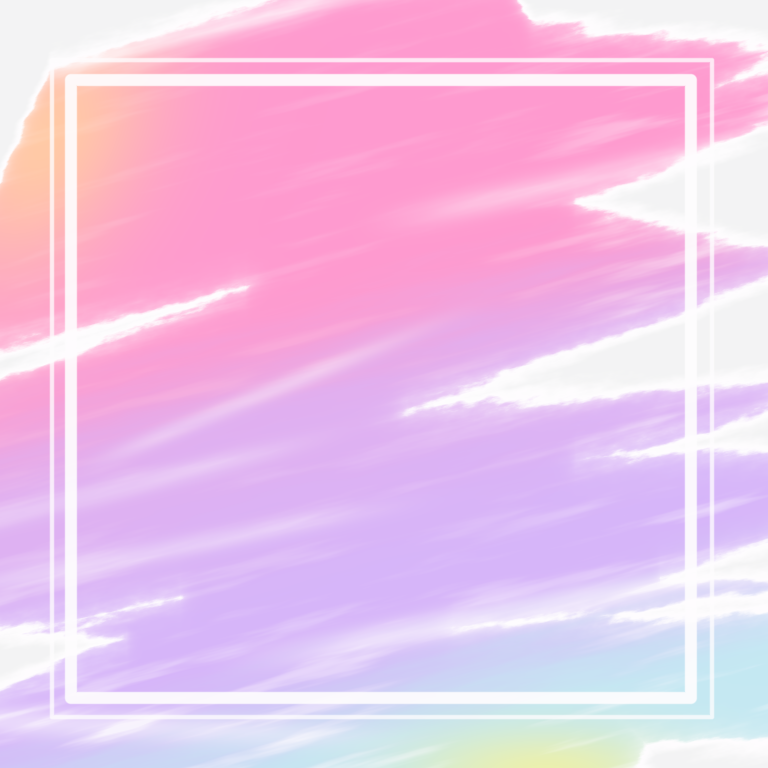
Give the GLSL for this background, as a three.js fragment shader.

```glsl
// Pastel brush-stroke wash with ragged torn ends, framed by a double white square.
#define SLANT 0.27
#define ROUGHNESS 0.022
#define GRAIN 0.011
#define EDGE_SOFT 0.0045
#define FRINGE 0.028
#define STREAK_AMOUNT 0.26
#define FRAME_ALPHA 0.92

varying vec2 vUv;

const vec3 PAPER = vec3(0.952, 0.953, 0.955);
const vec3 WHITE = vec3(0.995, 0.99, 0.995);
const vec3 PINK = vec3(0.995, 0.605, 0.81);
const vec3 LAVENDER = vec3(0.875, 0.69, 0.945);
const vec3 LILAC = vec3(0.84, 0.71, 0.975);
const vec3 SKY = vec3(0.77, 0.91, 0.95);
const vec3 PEACH = vec3(1.0, 0.80, 0.64);
const vec3 LEMON = vec3(0.92, 0.94, 0.68);

vec2 hashGradient(vec2 cell) {
  float h = fract(sin(dot(cell, vec2(127.1, 311.7))) * 43758.5);
  return vec2(cos(6.2832 * h), sin(6.2832 * h));
}

float gradientNoise(vec2 p) {
  vec2 i = floor(p), f = fract(p);
  vec2 u = f * f * f * (f * (f * 6.0 - 15.0) + 10.0);
  float a = dot(hashGradient(i), f);
  float b = dot(hashGradient(i + vec2(1.0, 0.0)), f - vec2(1.0, 0.0));
  float c = dot(hashGradient(i + vec2(0.0, 1.0)), f - vec2(0.0, 1.0));
  float d = dot(hashGradient(i + vec2(1.0, 1.0)), f - vec2(1.0, 1.0));
  return mix(mix(a, b, u.x), mix(c, d, u.x), u.y);
}

float fbm(vec2 p) {
  float sum = 0.0, amp = 0.6;
  for (int i = 0; i < 4; i++) {
    sum += amp * gradientNoise(p);
    p = p * 2.03 + 17.3;
    amp *= 0.5;
  }
  return sum;
}

// Wedge of bare paper widening from tip to root; positive inside
float wedge(vec2 p, vec2 tip, vec2 root, float halfWidth) {
  float t = (p.x - tip.x) / (root.x - tip.x);
  return min(halfWidth * t, 0.3 * t) - abs(p.y - mix(tip.y, root.y, t));
}

// Soft pale bristle mark, fading at both ends
float streak(vec2 p, vec2 a, vec2 b, float width) {
  float t = (p.x - a.x) / (b.x - a.x);
  float dy = (p.y - mix(a.y, b.y, t)) / width;
  return exp(-dy * dy) * smoothstep(0.0, 0.25, t) * (1.0 - smoothstep(0.55, 1.0, t));
}

// Signed field of unpainted paper
float bareField(vec2 p) {
  float upperLeft = p.y - min(0.765 + 2.2 * p.x, 0.89 + 0.31 * p.x);
  float upperRight = p.y - 1.03 + 0.062 * smoothstep(0.65, 0.70, p.x) + 0.09 * max(p.x - 0.68, 0.0);
  float d = max(upperLeft, upperRight);
  d = max(d, min(p.x - 0.835, 0.037 - p.y));
  // right side
  d = max(d, wedge(p, vec2(0.93, 0.885), vec2(1.0, 0.913), 0.014));
  d = max(d, wedge(p, vec2(0.75, 0.735), vec2(1.0, 0.756), 0.082));
  d = max(d, wedge(p, vec2(0.53, 0.465), vec2(1.0, 0.57), 0.07));
  d = max(d, wedge(p, vec2(0.75, 0.40), vec2(1.0, 0.437), 0.029));
  d = max(d, wedge(p, vec2(0.86, 0.247), vec2(1.0, 0.27), 0.024));
  d = max(d, wedge(p, vec2(0.59, 0.183), vec2(1.0, 0.215), 0.011));
  // left side
  d = max(d, wedge(p, vec2(0.32, 0.627), vec2(0.0, 0.527), 0.021));
  d = max(d, wedge(p, vec2(0.165, 0.168), vec2(0.0, 0.143), 0.042));
  return max(d, wedge(p, vec2(0.235, 0.222), vec2(0.0, 0.172), 0.012));
}

vec3 paintColor(vec2 p, float wobble) {
  float s = p.y - SLANT * p.x + 0.05 * wobble;
  vec3 c = mix(LILAC, LAVENDER, smoothstep(0.10, 0.34, s));
  c = mix(c, PINK, smoothstep(0.33, 0.52, s));
  c = mix(c, SKY, 1.0 - smoothstep(-0.14, 0.07, s));
  vec2 warm = (p - vec2(0.06, 0.84 - 0.5 * (0.1 - p.x))) / vec2(0.15, 0.17);
  c = mix(c, PEACH, 0.95 * exp(-dot(warm, warm)));
  vec2 lemon = (p - vec2(0.71, -0.005)) / vec2(0.17, 0.055);
  return mix(c, LEMON, exp(-dot(lemon, lemon)));
}

float frame(vec2 p, vec2 center, vec2 halfSize, float thickness) {
  vec2 q = abs(p - center) - halfSize;
  float d = length(max(q, 0.0)) + min(max(q.x, q.y), 0.0);
  return 1.0 - smoothstep(-0.0013, 0.0013, abs(d) - 0.5 * thickness);
}

void main() {
  vec2 p = vUv;
  vec2 along = vec2(p.x + SLANT * p.y, p.y - SLANT * p.x);
  float bristle = fbm(along * vec2(3.5, 34.0));
  float grain = fbm(along * vec2(36.0, 75.0) + 5.0);
  vec3 color = paintColor(p, bristle);

  // pale bristle marks
  float marks = 0.38 * streak(p, vec2(0.08, 0.38), vec2(0.66, 0.615), 0.012);
  marks += 0.35 * streak(p, vec2(-0.15, 0.285), vec2(0.5, 0.45), 0.014);
  marks += 0.35 * streak(p, vec2(-0.15, 0.215), vec2(0.62, 0.36), 0.014);
  marks += 0.60 * streak(p, vec2(0.25, 0.125), vec2(1.3, 0.32), 0.018);
  marks += 0.40 * streak(p, vec2(0.45, 0.70), vec2(1.2, 0.86), 0.018);
  marks += 0.65 * streak(p, vec2(0.0, 0.895), vec2(0.55, 1.03), 0.014);
  marks += 0.50 * streak(p, vec2(-0.2, 0.07), vec2(0.6, 0.035), 0.020);
  float outer = max(smoothstep(0.6, 1.0, p.x), 1.0 - smoothstep(0.0, 0.35, p.y));
  marks += STREAK_AMOUNT * (0.35 + outer) * smoothstep(0.02, 0.4, bristle);
  color = mix(color, WHITE, clamp(marks * (1.0 + 0.8 * bristle), 0.0, 0.85));

  // torn ends: mist, white fringe, then bare paper
  float bare = bareField(p) + ROUGHNESS * bristle + GRAIN * grain;
  color = mix(color, WHITE, 0.5 * exp(min(bare, 0.0) * 75.0));
  vec3 ground = mix(WHITE, PAPER, smoothstep(0.004, FRINGE, bare));
  color = mix(color, ground, smoothstep(-EDGE_SOFT, EDGE_SOFT, bare));

  // double frame
  float lines = frame(p, vec2(0.496, 0.4935), vec2(0.4036, 0.4023), 0.0156);
  lines = max(lines, 0.85 * frame(p, vec2(0.4974, 0.494), vec2(0.4297, 0.4277), 0.0055));
  gl_FragColor = vec4(mix(color, WHITE, FRAME_ALPHA * lines), 1.0);
}
```
